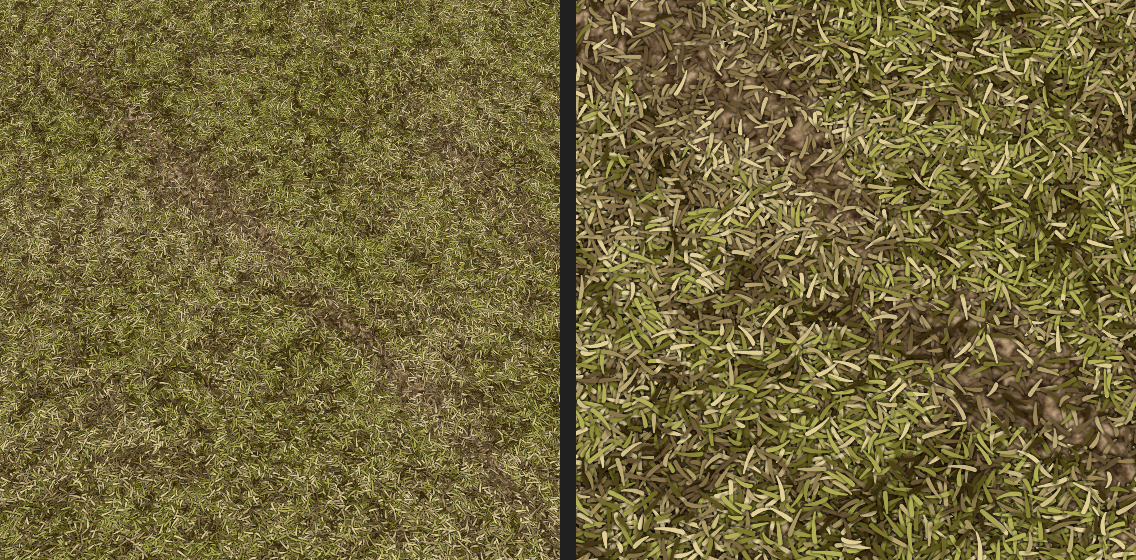
Left, the full canvas; right, a detail of the centre.
Reproduce this texture procedurally as a Shadertoy shader.

```glsl
// Worn grass field: short green and dry blades over soil, with bare diagonal tracks.

const float CELL = 0.013;     // spacing of blades at the near edge
const int LAYERS = 11;
const float HALF_WIDTH = 0.11; // blade half width, in cells
const float SUNLIGHT = 1.18;

float hash12(vec2 p) {
    vec3 q = fract(vec3(p.xyx) * 0.1031);
    q += dot(q, q.yzx + 33.33);
    return fract((q.x + q.y) * q.z);
}

vec4 hash43(vec3 p) {
    vec4 q = fract(p.xyzx * vec4(0.1031, 0.103, 0.0973, 0.1099));
    q += dot(q, q.wzxy + 33.33);
    return fract((q.xxyz + q.yzzw) * q.zywx);
}

float noise(vec2 p) {
    vec2 i = floor(p), f = fract(p);
    f = f * f * (3.0 - 2.0 * f);
    float low = mix(hash12(i), hash12(i + vec2(1, 0)), f.x);
    float high = mix(hash12(i + vec2(0, 1)), hash12(i + vec2(1, 1)), f.x);
    return mix(low, high, f.y);
}

float fbm(vec2 p) {
    float sum = 0.0, amp = 0.53;
    for (int i = 0; i < 4; i++) {
        sum += amp * noise(p);
        p = mat2(1.6, 1.2, -1.2, 1.6) * p + 7.3;
        amp *= 0.5;
    }
    return sum;
}

// Three-step colour ramp
vec3 ramp(vec3 dark, vec3 middle, vec3 light, float t) {
    return t < 0.5 ? mix(dark, middle, t * 2.0) : mix(middle, light, t * 2.0 - 1.0);
}

vec3 greenBlade(float t) {
    return ramp(vec3(0.20, 0.15, 0.04), vec3(0.38, 0.36, 0.12), vec3(0.59, 0.58, 0.28), t);
}

vec3 dryBlade(float t) {
    return ramp(vec3(0.34, 0.27, 0.16), vec3(0.53, 0.46, 0.29), vec3(0.75, 0.69, 0.50), t);
}

// Soft strip along the line y = height + slope * x
float track(vec2 p, float height, float slope, float width) {
    float d = (p.y - height - slope * p.x) / sqrt(1.0 + slope * slope);
    d += 0.07 * (fbm(p * 9.0) - 0.5);
    return exp(-d * d / (width * width));
}

// How bare the ground is, from 0 to 1
float bareness(vec2 p) {
    float strips = track(p, 1.0, -0.92, 0.045);
    strips += 0.85 * track(p, 1.38, -0.8, 0.035) * smoothstep(0.45, 0.7, p.x);
    strips += 0.5 * track(p, 0.5, -1.05, 0.06);
    vec2 along = vec2(p.x - p.y, (p.x + p.y) * 1.8);
    float patches = smoothstep(0.34, 0.66, fbm(along * 6.0 + 4.0));
    float specks = smoothstep(0.55, 0.8, fbm(p * 18.0 + 9.0));
    return clamp(strips * (0.2 + 0.9 * patches) + 0.45 * specks, 0.0, 1.0);
}

vec3 soil(vec2 g) {
    float clods = fbm(g * 150.0);
    return ramp(vec3(0.18, 0.12, 0.06), vec3(0.40, 0.32, 0.23), vec3(0.62, 0.53, 0.41),
                clamp(0.5 + 1.9 * (clods - 0.5), 0.0, 1.0));
}

// Distance to a slightly bent blade centred on the origin, narrowing to its tip
float bladeDistance(vec2 p, vec2 dir, float halfLength, float bend) {
    float along = dot(p, dir);
    float across = dot(p, vec2(-dir.y, dir.x));
    float s = along / halfLength;
    across += bend * (s * s - 0.5);
    float taper = 0.5 * HALF_WIDTH * clamp(s, -0.4, 1.0);
    return length(vec2(max(abs(along) - halfLength, 0.0), across)) + taper;
}

// Draws one layer of scattered blades over the colour below
vec3 bladeLayer(vec3 colour, vec2 g, float layer, float bare, float green, float soft) {
    vec2 shift = layer * vec2(5.37, 3.71);
    vec2 q = g / CELL + shift + 40.0;
    vec2 base = floor(q);
    for (int y = -1; y <= 1; y++)
    for (int x = -1; x <= 1; x++) {
        vec2 cell = base + vec2(x, y);
        vec4 a = hash43(vec3(cell, layer));
        vec4 b = hash43(vec3(cell, layer + 31.0));
        if (b.x < bare * 0.78) continue;
        float angle = a.z * 6.28318;
        vec2 dir = normalize(vec2(cos(angle), 0.8 * sin(angle)));
        float halfLength = mix(0.35, 0.85, a.w);
        float d = bladeDistance(q - cell - a.xy, dir, halfLength, 0.22 * (b.y - 0.5));
        if (d > HALF_WIDTH * 3.0 + soft) continue;

        // Tufts catch or lose the light together
        vec2 root = cell + a.xy - shift;
        float tuft = noise(root / 1.9) - 0.5;
        float light = clamp(0.67 + 1.2 * (b.z - 0.5) + 0.85 * tuft - 0.28 * bare, 0.0, 1.0);
        vec3 blade = b.w < green + 0.25 * tuft ? greenBlade(light) : dryBlade(light);
        colour *= 1.0 - 0.29 * smoothstep(HALF_WIDTH * 2.8, HALF_WIDTH, d);
        float cover = smoothstep(HALF_WIDTH + soft, HALF_WIDTH - soft, d);
        colour = mix(colour, blade * SUNLIGHT, cover);
    }
    return colour;
}

void mainImage(out vec4 fragColor, in vec2 fragCoord) {
    vec2 p = fragCoord / iResolution.y;

    // Ground plane: features shrink toward the far edge
    float depth = 1.0 + 0.75 * p.y;
    vec2 g = vec2((p.x - 0.5) * depth, p.y + 0.375 * p.y * p.y);
    float soft = 0.5 * depth / (iResolution.y * CELL);

    float bare = bareness(p);
    float green = 0.5 + 0.9 * (fbm(p * 5.0 + 2.0) - 0.5) + 0.12 * (p.y - 0.4) - 0.4 * bare;

    vec3 colour = soil(g) * SUNLIGHT;
    for (int i = 0; i < LAYERS; i++)
        colour = bladeLayer(colour, g, float(i), bare, green, soft);

    fragColor = vec4(clamp(colour, 0.0, 1.0), 1.0);
}
```
